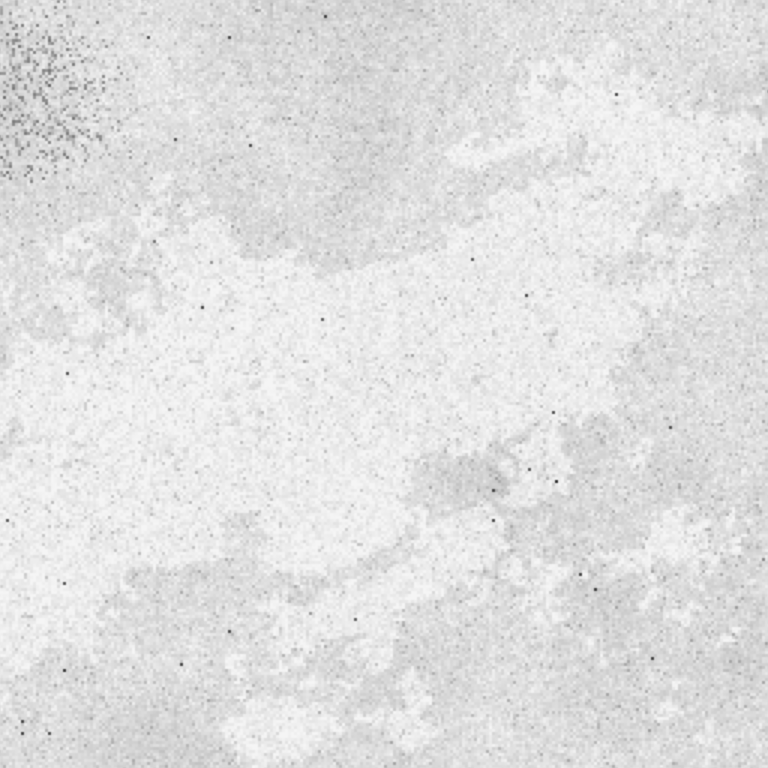
Give the GLSL for this texture, as a Shadertoy shader.

```glsl
const float GRAIN_CELLS = 256.0;      // grains across the canvas
const float LIGHT_TONE = 0.928;
const float GREY_TONE = 0.860;
const float LIGHT_GRAIN = 0.060;      // tonal spread of the grain
const float GREY_GRAIN = 0.072;
const float CLUMP_GRAIN = 0.055;      // spread of clumps of a few grains
const float BRIGHTEST = 0.960;
const float SPECK_SHARE = 0.060;
const float SPECK_DEPTH = 0.17;
const float PIT_SHARE = 0.00001;      // rare, almost black grains
const float PIT_DEPTH = 0.60;
const vec2 CLUSTER_CENTER = vec2(0.07, 0.88);
const float CLUSTER_RADIUS = 0.17;
const float CLUSTER_SHARE = 0.30;
const float CLUSTER_DEPTH = 0.36;
const float EDGE_ROUGHNESS = 0.42;
const float EDGE_JITTER = 0.050;      // frays the border grain by grain
const float EDGE_SOFTNESS = 0.016;
const float ISLAND_LIMIT = 0.088;     // lower values give more islands
const float PATCH_SCALE = 9.0;
const float STREAK_ANGLE = 0.40;
const float STREAK_STRETCH = 1.5;

float hash(vec2 p) {
    vec3 q = fract(p.xyx * 0.1031);
    q += dot(q, q.yzx + 33.33);
    return fract((q.x + q.y) * q.z);
}

float valueNoise(vec2 p) {
    vec2 cell = floor(p);
    vec2 f = fract(p);
    f = f * f * (3.0 - 2.0 * f);
    float low = mix(hash(cell), hash(cell + vec2(1, 0)), f.x);
    float high = mix(hash(cell + vec2(0, 1)), hash(cell + vec2(1, 1)), f.x);
    return mix(low, high, f.y);
}

// Layered noise, centred on zero
float fbm(vec2 p, float gain) {
    float sum = 0.0;
    float amplitude = 0.5;
    for (int i = 0; i < 5; i++) {
        sum += amplitude * (valueNoise(p) - 0.5);
        p = p * 2.03 + vec2(17.3, 9.1);
        amplitude *= gain;
    }
    return sum;
}

float capsule(vec2 p, vec2 a, vec2 b, float radius) {
    vec2 axis = b - a;
    float t = clamp(dot(p - a, axis) / dot(axis, axis), 0.0, 1.0);
    return length(p - a - axis * t) - radius;
}

// Ragged diagonal patch with islands inside and wisps outside
float patchMask(vec2 uv, float jitter) {
    float d = capsule(uv, vec2(-0.05, 0.35), vec2(0.58, 0.46), 0.225);
    d = min(d, capsule(uv, vec2(0.55, 0.50), vec2(0.77, 0.81), 0.110));
    d = min(d, capsule(uv, vec2(0.55, 0.36), vec2(0.82, 0.38), 0.085));

    float c = cos(STREAK_ANGLE);
    float s = sin(STREAK_ANGLE);
    vec2 along = mat2(c, -s, s, c) * uv;
    along.x /= STREAK_STRETCH;
    float rough = EDGE_ROUGHNESS * fbm(along * PATCH_SCALE + vec2(53.0, 27.0), 0.64);
    float field = clamp(-d, -ISLAND_LIMIT, ISLAND_LIMIT) + rough + EDGE_JITTER * jitter;
    return smoothstep(-EDGE_SOFTNESS, EDGE_SOFTNESS, field);
}

// Tone of one grain
float grainTone(vec2 id) {
    vec2 uv = (id + 0.5) / GRAIN_CELLS;
    float clump = valueNoise(id * 0.57 + 211.0) - 0.5;
    float light = patchMask(uv, clump);
    float clouds = fbm(uv * 6.0 + vec2(71.0, 43.0), 0.6);
    float tone = mix(GREY_TONE + 0.12 * clouds, LIGHT_TONE + 0.04 * clouds, light);

    // Fine grain and small clumps
    float spread = hash(id + 301.0) + hash(id + 523.0) - 1.0;
    tone += spread * mix(GREY_GRAIN, LIGHT_GRAIN, light) + CLUMP_GRAIN * clump;

    // Scattered specks
    float speck = step(hash(id + 811.0), SPECK_SHARE);
    tone -= speck * SPECK_DEPTH * hash(id + 947.0);

    // Dense dark specks in one corner
    float reach = length(uv - CLUSTER_CENTER) + 0.25 * clouds;
    float density = 1.0 - smoothstep(0.4 * CLUSTER_RADIUS, CLUSTER_RADIUS, reach);
    float dark = step(hash(id + 1103.0), CLUSTER_SHARE * density);
    tone -= dark * CLUSTER_DEPTH * hash(id + 1327.0);

    tone -= PIT_DEPTH * step(hash(id + 1511.0), PIT_SHARE);
    return min(tone, BRIGHTEST);
}

void mainImage(out vec4 fragColor, in vec2 fragCoord) {
    vec2 uv = fragCoord / min(iResolution.x, iResolution.y);
    vec2 p = uv * GRAIN_CELLS - 0.5;
    vec2 id = floor(p);

    // Blend neighbouring grains softly
    vec2 blend = smoothstep(0.1, 0.9, fract(p));
    float low = mix(grainTone(id), grainTone(id + vec2(1, 0)), blend.x);
    float high = mix(grainTone(id + vec2(0, 1)), grainTone(id + vec2(1, 1)), blend.x);
    fragColor = vec4(vec3(mix(low, high, blend.y)), 1.0);
}
```
